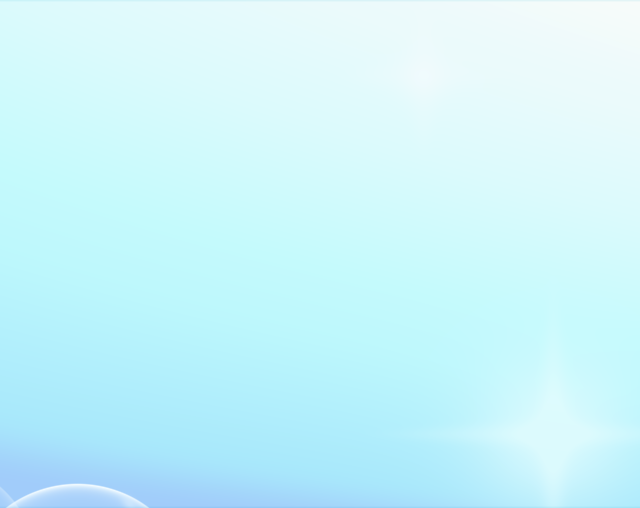
Reproduce this background procedurally as a Shadertoy shader.

```glsl
// A pale aqua sky that fades from white at the upper right to soft blue at the
// lower left, with two star glints and the tops of glass bubbles at the bottom.
// Built from a slanted colour ramp, Gaussian glows and circle distances.

// Sky colour along the slanted depth t, from white through cyan to blue
vec3 skyRamp(float t) {
    vec3 c = mix(vec3(0.97, 0.985, 0.98), vec3(0.92, 0.98, 0.985), smoothstep(-0.65, -0.28, t));
    c = mix(c, vec3(0.86, 0.98, 0.99), clamp((t + 0.3) / 0.3, 0.0, 1.0));
    c = mix(c, vec3(0.77, 0.98, 0.99), clamp(t / 0.33, 0.0, 1.0));
    c = mix(c, vec3(0.74, 0.97, 0.99), clamp((t - 0.33) / 0.17, 0.0, 1.0));
    c = mix(c, vec3(0.66, 0.91, 0.985), clamp((t - 0.5) / 0.32, 0.0, 1.0));
    return mix(c, vec3(0.63, 0.80, 0.98), smoothstep(0.81, 0.95, t));
}

// Round soft glow
float glow(vec2 p, float radius) {
    return exp(-dot(p, p) / (radius * radius));
}

// Ray along x that narrows and fades towards its tips
float ray(vec2 p, float len, float width) {
    float along = clamp(1.0 - abs(p.x) / len, 0.0, 1.0);
    float across = p.y / (width * (0.25 + along));
    return smoothstep(0.0, 0.6, along) * exp(-across * across);
}

// Glass bubble: faint body and a bright rim that is strongest at the top
vec3 addBubble(vec3 col, vec2 p, float radius, float strength, float pixel) {
    float d = length(p) - radius;
    float inside = smoothstep(pixel, -pixel, d);
    float top = smoothstep(0.72, 1.0, p.y / max(length(p), 0.001));
    float rim = exp(min(d, 0.0) / 0.008) * mix(0.55, 0.95, top);
    float sheen = 0.22 * exp(min(d, 0.0) / 0.03);
    return mix(col, vec3(0.96, 0.99, 1.0), inside * strength * clamp(rim + sheen, 0.0, 1.0));
}

void mainImage(out vec4 fragColor, in vec2 fragCoord) {
    vec2 uv = fragCoord / iResolution.xy;
    vec2 p = vec2(uv.x * 1.263, uv.y);
    float pixel = 1.0 / iResolution.y;

    // Sky: the slant flattens towards the bottom
    float depth = 1.0 - uv.y;
    vec3 col = skyRamp(depth - uv.x * (0.61 - 0.42 * depth));

    // Faint glint at the upper right
    vec2 q = p - vec2(0.836, 0.85);
    float glint = 0.25 * glow(q, 0.05) + 0.12 * ray(q, 0.18, 0.03) + 0.12 * ray(q.yx, 0.18, 0.03);
    col = mix(col, vec3(0.98, 0.985, 0.995), glint);

    // Large star at the lower right
    q = p - vec2(1.092, 0.145);
    float star = 0.68 * glow(q, 0.145) + 0.10 * glow(q, 0.25);
    star += 0.24 * ray(q.yx, 0.34, 0.026) + 0.22 * ray(q, 0.40, 0.022);
    col = mix(col, vec3(0.89, 0.988, 0.995), clamp(star, 0.0, 0.85));

    // Bubbles cut by the lower edge
    col = addBubble(col, p - vec2(-0.13, -0.11), 0.2, 0.5, pixel);
    col = addBubble(col, p - vec2(0.153, -0.186), 0.2336, 1.0, pixel);

    // Slanted reflection inside the main bubble
    q = p - vec2(0.255, 0.008);
    q = vec2(q.x + q.y, q.y - q.x) * 0.7071;
    col = mix(col, vec3(0.88, 0.95, 1.0), 0.45 * exp(-dot(q * q, vec2(9000.0, 3000.0))));

    // Thin tint along the top and bottom edges
    float edge = smoothstep(0.005, 0.0, 1.0 - uv.y) + smoothstep(0.005, 0.0, uv.y);
    col = mix(col, col * vec3(0.85, 0.95, 0.97), 0.6 * edge);

    fragColor = vec4(col, 1.0);
}
```
